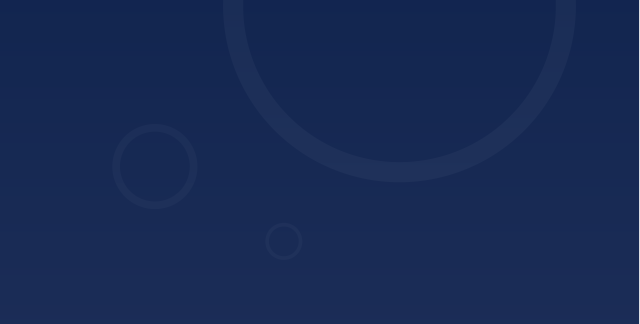
Reproduce this background procedurally as a Shadertoy shader.

```glsl
// A calm navy backdrop: a vertical gradient with three faint, pale rings
// and a thin bright line down the right border. Rings are circle distance
// functions with a width and a soft edge. Lengths are in canvas heights.

const vec3 TOP_COLOR = vec3(0.071, 0.146, 0.312);
const vec3 BOTTOM_COLOR = vec3(0.106, 0.175, 0.340);
const vec3 RING_TINT = vec3(0.92, 0.96, 1.0);
const vec3 BORDER_COLOR = vec3(1.0);
const float BORDER_WIDTH = 0.0026;

// Rings: centre x, centre y, middle radius, half width
const int RING_COUNT = 3;
const vec4 RINGS[RING_COUNT] = vec4[RING_COUNT](
    vec4(1.233, 0.982, 0.5135, 0.0310),
    vec4(0.478, 0.486, 0.1195, 0.0118),
    vec4(0.876, 0.255, 0.0515, 0.0056)
);
const float RING_OPACITY[RING_COUNT] = float[RING_COUNT](0.037, 0.030, 0.030);

// Signed distance to a ring, negative inside its band
float ringDistance(vec2 point, vec4 ring) {
    return abs(length(point - ring.xy) - ring.z) - ring.w;
}

// Share of a pixel that lies inside a shape
float coverage(float signedDistance) {
    return clamp(0.5 - signedDistance * iResolution.y, 0.0, 1.0);
}

void mainImage(out vec4 fragColor, in vec2 fragCoord) {
    vec2 point = fragCoord / iResolution.y;
    float rightEdge = iResolution.x / iResolution.y;

    // Background gradient
    vec3 color = mix(BOTTOM_COLOR, TOP_COLOR, point.y);

    // Translucent rings
    for (int i = 0; i < RING_COUNT; i++) {
        float ring = coverage(ringDistance(point, RINGS[i]));
        color = mix(color, RING_TINT, ring * RING_OPACITY[i]);
    }

    // Bright line along the right border
    float border = coverage(rightEdge - BORDER_WIDTH - point.x);
    color = mix(color, BORDER_COLOR, border);

    fragColor = vec4(color, 1.0);
}
```
